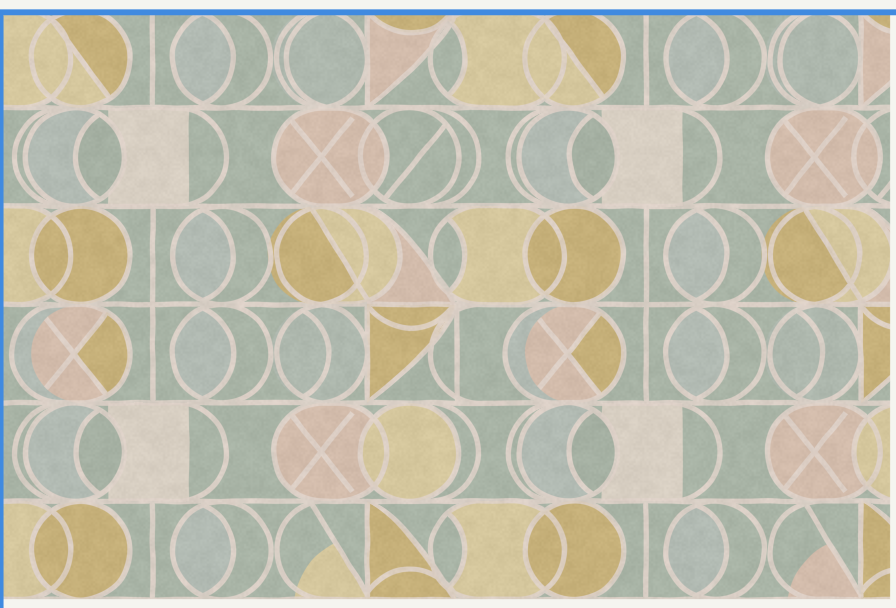
This pattern is drawn by a WebGL 2 fragment shader. Its source:

```glsl
#version 300 es
precision highp float;
// Retro wallpaper: six rows of overlapping discs, lenses and S-curves on sage.
// Each row is a band of height 1 repeating every PERIOD; fills are layered in
// order while the pale outlines gather into one mask that is laid on top.
#define ROWS_ACROSS 9.1
#define ROWS_DOWN 6.18
#define TOP_MARGIN 0.095
#define PERIOD 5.012
#define RADIUS 0.5
#define LINE_HALF 0.027
#define WOBBLE 0.012
#define GRAIN 0.055

uniform vec2 u_resolution;
out vec4 outColor;

const vec3 SAGE = vec3(0.66, 0.705, 0.65), MIST = vec3(0.695, 0.73, 0.70);
const vec3 STRAW = vec3(0.835, 0.78, 0.615), OCHRE = vec3(0.775, 0.69, 0.475);
const vec3 BLUSH = vec3(0.825, 0.735, 0.67), CREAM = vec3(0.845, 0.81, 0.76);
const vec3 OUTLINE = vec3(0.87, 0.82, 0.785);
const vec3 PAPER = vec3(0.96, 0.96, 0.94), BLUE = vec3(0.25, 0.54, 0.88);

vec2 cell;      // position in the row, y downwards from 0 to 1
float aa;       // pixel size in row units
float ink;      // outline mask
vec3 color;

float hash(vec2 p) {
  vec3 q = fract(vec3(p.xyx) * 0.1031);
  q += dot(q, q.yzx + 33.33);
  return fract((q.x + q.y) * q.z);
}
float noise(vec2 p) {
  vec2 i = floor(p), f = fract(p);
  f = f * f * (3.0 - 2.0 * f);
  return mix(mix(hash(i), hash(i + vec2(1, 0)), f.x),
             mix(hash(i + vec2(0, 1)), hash(i + vec2(1, 1)), f.x), f.y);
}

// Signed horizontal offset from x = c, wrapped to the nearest repeat
float offsetX(float c) { return mod(cell.x - c + 0.5 * PERIOD, PERIOD) - 0.5 * PERIOD; }
float coverage(float d) { return smoothstep(aa, -aa, d); }
void fill(float d, vec3 c) { color = mix(color, c, coverage(d)); }
void stroke(float d) { ink = max(ink, coverage(abs(d) - LINE_HALF)); }
void strokeIn(float d, float clip) { ink = max(ink, coverage(max(abs(d) - LINE_HALF, clip))); }

// Shapes
float disc(float c) { return length(vec2(offsetX(c), cell.y - 0.5)) - RADIUS; }
float stadium(float a, float b) {
  float x = max(abs(offsetX(0.5 * (a + b))) - 0.5 * (b - a), 0.0);
  return length(vec2(x, cell.y - 0.5)) - RADIUS;
}
float slant(vec2 a, vec2 b) {
  vec2 e = normalize(b - a);
  return offsetX(a.x) * e.y - (cell.y - a.y) * e.x;
}
float cap(float y) { return length(vec2(offsetX(4.17), cell.y - y)) - 0.53; }
float cross2(float c) { return (abs(offsetX(c)) - 0.8 * abs(cell.y - 0.5)) * 0.78; }
void halfArc(float c, float side) { strokeIn(disc(c), -side * offsetX(c)); }

// Square between the uprights, split by a curve and topped by a cap
void curvedPane(int row) {
  float s = offsetX(3.73) / 0.9;
  float pane = max(-s, s - 1.0);
  bool falling = row == 2 || row == 5;
  float curve = falling ? pow(cell.y, 0.7) : 1.0 - pow(cell.y, 1.4);
  float d = (s - curve) * 0.66;
  fill(max(d, pane), row == 0 || row == 2 ? BLUSH : OCHRE);
  strokeIn(d, pane);
  if (row != 2) {
    float c = max(cap(row == 5 ? 1.22 : -0.29), pane);
    fill(c, OCHRE);
    strokeIn(c, pane);
    stroke(offsetX(3.73));
  }
}

// Rows 0, 2, 3, 5: discs, upright, lens and curved pane
void discRow(int row, float repeatId) {
  curvedPane(row);
  if (row == 3) {
    float ring = disc(0.82), x = cross2(0.75);
    fill(disc(0.62), MIST);
    fill(ring, BLUSH);
    fill(max(ring, max(-x, -offsetX(0.75))), OCHRE);
    strokeIn(x, ring);
    halfArc(0.62, -1.0);
    halfArc(0.82, 1.0);
    halfArc(-0.14, -1.0);
    stroke(offsetX(4.64));
  } else {
    float pill = stadium(-0.14, 0.22), coin = disc(0.82), lens = disc(-0.79);
    fill(pill, STRAW);
    fill(max(pill, lens), SAGE);
    fill(coin, OCHRE);
    stroke(pill); stroke(coin); strokeIn(lens, pill);
    if (row == 0) {
      float d = slant(vec2(0.6, 0.2), vec2(1.15, 0.95));
      fill(max(coin, d), STRAW);
      strokeIn(d, coin);
    }
  }
  stroke(offsetX(1.55));
  float ring = disc(2.25), eye = disc(1.87);
  fill(max(ring, eye), MIST);
  stroke(ring); strokeIn(eye, ring);
  float cut = slant(vec2(3.17, 0.03), vec2(3.75, 0.98));
  if (row == 2) {
    float pill = stadium(3.31, 3.56);
    fill(pill, STRAW);
    fill(max(disc(3.22), cut), OCHRE);
    stroke(pill); halfArc(3.22, 1.0); strokeIn(cut, pill);
  } else {
    float second = disc(3.25), left = -offsetX(2.81), right = offsetX(3.73);
    halfArc(3.31, -1.0);
    if (row == 5) {
      float wedge = length(vec2(right, cell.y - 1.1)) - 0.75;
      fill(max(max(cut, wedge), right), repeatId < 0.5 ? STRAW : BLUSH);
      strokeIn(cut, max(left, right));
    } else {
      fill(second, mix(SAGE, MIST, 0.6));
      halfArc(3.23, 1.0);
      if (row == 3) strokeIn(disc(2.84), disc(3.31));
      else halfArc(3.41, -1.0);
    }
  }
}

// Rows 1, 4: cream block, crescents and crossed blush disc
void crescentRow(int row) {
  float moon = disc(0.76), leaf = disc(1.27), rose = stadium(3.28, 3.43), last = disc(4.16);
  fill(abs(offsetX(1.51)) - 0.41, CREAM);
  fill(moon, MIST);
  fill(max(moon, leaf), SAGE * 0.98);
  stroke(moon); strokeIn(leaf, moon); halfArc(0.65, -1.0); halfArc(1.8, 1.0);
  fill(rose, BLUSH);
  stroke(rose); strokeIn(cross2(3.26), disc(3.28));
  if (row == 4) fill(last, STRAW);
  else strokeIn(slant(vec2(4.62, 0.05), vec2(3.85, 1.0)), last);
  stroke(last); halfArc(4.36, 1.0);
}

void main() {
  vec2 uv = gl_FragCoord.xy / u_resolution;
  vec2 p = vec2(uv.x * ROWS_ACROSS, (1.0 - uv.y) * ROWS_DOWN - TOP_MARGIN);
  aa = 0.75 * ROWS_ACROSS / u_resolution.x;
  vec2 q = p + WOBBLE * (vec2(noise(p * 5.0), noise(p * 5.0 + 40.0)) - 0.5);
  int row = int(clamp(floor(q.y), 0.0, 5.0));
  cell = vec2(q.x, clamp(q.y - float(row), 0.0, 1.0));
  color = SAGE;
  ink = 0.0;
  if (row == 1 || row == 4) crescentRow(row);
  else discRow(row, floor((q.x + 0.7) / PERIOD));
  stroke(min(cell.y, 1.0 - cell.y));
  // Faded outlines and paper grain
  color = mix(color, OUTLINE, ink * (0.8 + 0.2 * noise(p * 11.0)));
  color += GRAIN * (0.5 * noise(p * 45.0) + 0.5 * noise(p * 9.0) - 0.5);
  // Paper margins and blue edge
  color = mix(color, PAPER, coverage(min(9.04 - p.x, 5.995 - p.y)));
  color = mix(color, BLUE, coverage(min(p.x - 0.036, p.y - 0.06)));
  color = mix(color, PAPER, coverage(p.y));
  outColor = vec4(color, 1.0);
}
```
